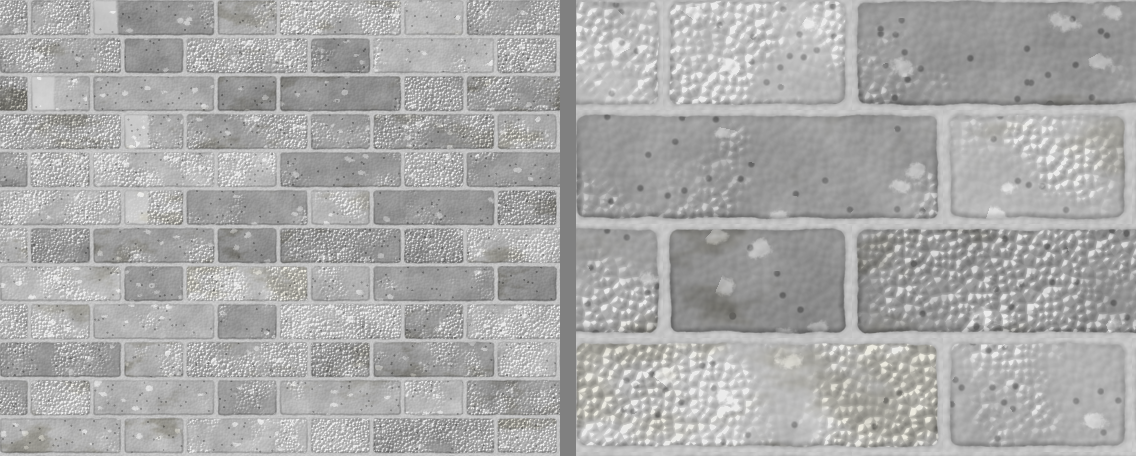
Left: the whole. Right: its middle third, enlarged.
Give the GLSL for this texture, as a Shadertoy shader.

```glsl
vec2 hash2(vec2 p) {
    vec3 a = fract(p.xyx * vec3(.1031, .1030, .0973));
    a += dot(a, a.yzx + 33.33);
    return fract((a.xx + a.yz) * a.zy);
}

// Distance to the nearest scattered point, and that point's random value
vec2 cellular(vec2 p) {
    vec2 cell = floor(p), nearest = vec2(9.);
    for (int y = -1; y <= 1; y++)
    for (int x = -1; x <= 1; x++) {
        vec2 c = cell + vec2(x, y), h = hash2(c);
        float dist = length(c + h - p);
        if (dist < nearest.x) nearest = vec2(dist, fract(h.x * 7. + h.y * 13.));
    }
    return nearest;
}

// Layered sines, roughly -1 to 1
float clouds(vec2 p) {
    float sum = 0., amp = .5;
    for (int i = 0; i < 5; i++) {
        sum += amp * sin(p.x + 1.3 * sin(p.y * 1.1)) * sin(p.y + 1.7 * sin(p.x * .8));
        p = mat2(1.6, 1.2, -1.2, 1.6) * p + 3.1;
        amp *= .6;
    }
    return sum;
}

float roundedBox(vec2 p, vec2 halfSize, float radius) {
    vec2 q = abs(p) - halfSize + radius;
    return length(max(q, 0.)) + min(max(q.x, q.y), 0.) - radius;
}

// Grain lit from the upper left
float relief(vec2 p) {
    return cellular(p).x - cellular(p + .35).x;
}

void mainImage(out vec4 fragColor, in vec2 fragCoord) {
    vec2 uv = fragCoord / iResolution.xy;
    float pixel = 12. / iResolution.y;

    // Flemish bond: long and short bricks alternate, every other row shifts by half
    vec2 wall = vec2(uv.x * 3. + .008, (1. - uv.y) * 12. + .035);
    float row = floor(wall.y);
    wall.x += .5 * (1. - mod(row, 2.));
    float bond = fract(wall.x);
    bool isShort = bond > .664;
    vec2 id = vec2(mod(floor(wall.x), 3.) * 2. + float(isShort), mod(row, 12.));

    // Brick coordinates in row heights, y pointing down
    vec2 local = vec2((bond - (isShort ? .832 : .332)) * 4.94, fract(wall.y) - .5);
    vec2 halfSize = vec2(isShort ? .772 : 1.59, .45);
    vec2 rnd = hash2(id + 3.), rnd2 = hash2(id + 57.);
    vec2 p = local + rnd * 40.;
    float d = roundedBox(local, halfSize, .08) + .018 * clouds(p * 5.);

    // Firing tone and mottling
    float mottle = clouds(p * 2.3);
    float tone = mix(.56, .74, rnd.x) + .06 * mottle + .025 * clouds(p * 6. + 5.);

    // Crusty areas with coarse grain and bright glints
    float crust = smoothstep(-.15, .5, clouds(p * 1.3 + 9.) + 1.2 * (rnd.y - .5));
    float grain = relief(p * 13.);
    tone += .04 * crust + grain * mix(.05, .24, crust);
    tone += .16 * crust * smoothstep(.12, .4, grain);

    // Dark stains
    float stain = smoothstep(.1, .6, clouds(p * vec2(.9, 1.8) + 20.)) * rnd2.x;
    tone -= .13 * stain;

    // Pale cement left on the end of a few bricks
    float pale = step(.95, rnd2.y)
        * smoothstep(.05, -.05, local.x + halfSize.x - .62 + .06 * mottle);
    tone = mix(tone, .82 + .04 * mottle, .85 * pale);

    // Small pits and pale chips
    vec2 pit = cellular(p * 7.);
    tone -= .17 * step(.86, pit.y) * smoothstep(.28, .1, pit.x);
    vec2 chip = cellular(p * vec2(3.2, 4.5) + 11.);
    tone += .15 * step(.86, chip.y) * smoothstep(.32, .12, chip.x + .3 * clouds(p * 7.));

    // Worn rim, darker along the bottom
    tone -= mix(.05, .15, smoothstep(-.4, .4, local.y)) * smoothstep(-.06, 0., d);

    vec3 warmth = mix(vec3(1.), vec3(1.01, 1., .95), stain * step(.55, rnd2.x));
    vec3 brick = clamp(tone, .38, .92) * warmth;

    // Mortar, shaded beside the bricks
    float mortar = .77 + .06 * relief(p * 12. + 30.) + .02 * mottle
        - .07 * smoothstep(.035, 0., d);

    fragColor = vec4(mix(vec3(mortar), brick, smoothstep(pixel, -pixel, d) ), 1.);
}
```
